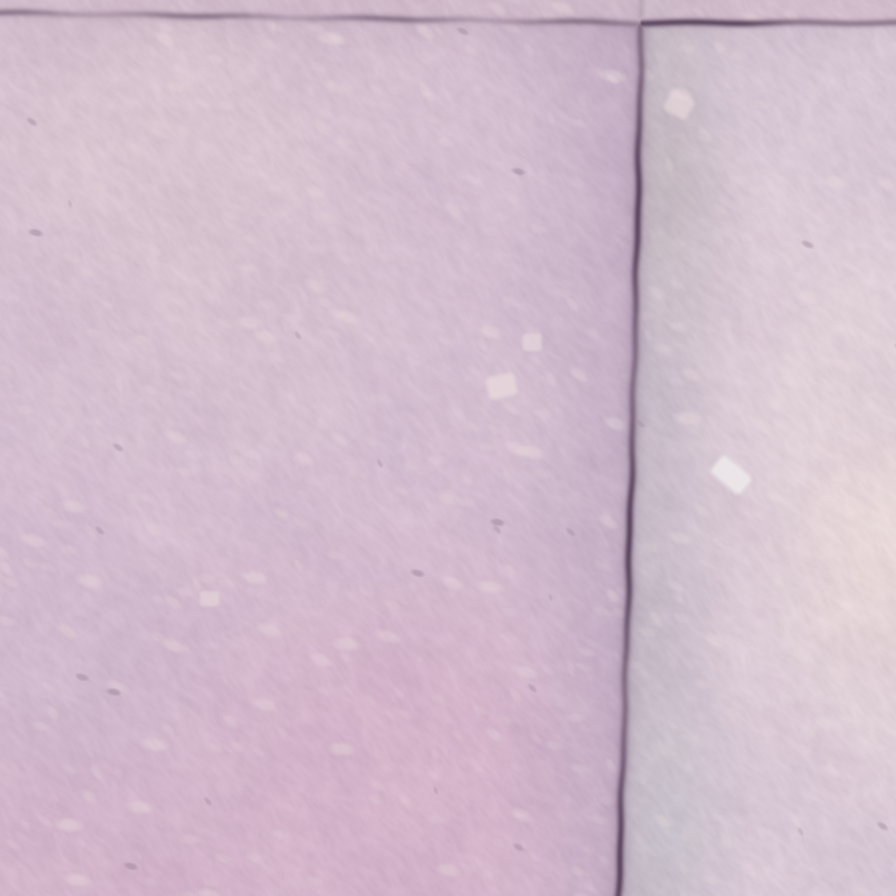
Give the GLSL for this texture, as a three.js fragment shader.

```glsl
// Pale lilac stone tiles with dark seams, diagonal grain and cream flecks.
varying vec2 vUv;

vec2 hash2(vec2 p) {
  vec3 q = fract(p.xyx * vec3(0.1031, 0.1030, 0.0973));
  q += dot(q, q.yzx + 33.33);
  return fract((q.xx + q.yz) * q.zy);
}

vec2 rotate(vec2 p, float angle) {
  float c = cos(angle), s = sin(angle);
  return vec2(c * p.x + s * p.y, c * p.y - s * p.x);
}

// Soft round patch with a value of one at its centre
float blob(vec2 p, vec2 centre, vec2 radius) {
  vec2 d = (p - centre) / radius;
  return exp(-dot(d, d));
}

// Distance to the nearest scattered point
float cellular(vec2 p) {
  vec2 cell = floor(p), f = fract(p);
  float nearest = 2.0;
  for (int y = -1; y <= 1; y++)
    for (int x = -1; x <= 1; x++) {
      vec2 o = vec2(float(x), float(y));
      nearest = min(nearest, length(o + hash2(cell + o) - f));
    }
  return nearest;
}

// Warped sine layers, each turned and finer than the last
float mottling(vec2 p) {
  float sum = 0.0, weight = 0.5;
  for (int i = 0; i < 6; i++) {
    p += 0.55 * sin(p.yx * 1.3 + float(i) * 1.7);
    sum += weight * sin(p.x) * sin(p.y + 1.2);
    p = rotate(p, 0.95) * 1.75;
    weight *= 0.68;
  }
  return sum;
}

// Small slanted flecks in some of the cells of a jittered grid
float flecks(vec2 uv, float scale, float density, float size) {
  vec2 p = uv * scale, cell = floor(p);
  float sum = 0.0;
  for (int y = -1; y <= 1; y++)
    for (int x = -1; x <= 1; x++) {
      vec2 id = cell + vec2(float(x), float(y));
      vec2 pick = hash2(id + 71.0);
      vec2 d = rotate(p - id - hash2(id), -1.3 + pick.y * 1.2);
      float r = length(d * vec2(0.6, 1.2)) / (size * (0.6 + pick.y * 0.6));
      sum += step(pick.x, density) * (1.0 - smoothstep(0.3, 1.0, r)) * (0.4 + 0.6 * pick.y);
    }
  return sum;
}

// Solid chip with a soft rim, lying at an angle
float chip(vec2 p, vec2 centre, vec2 halfSize, float angle) {
  vec2 d = abs(rotate(p - centre, angle)) - halfSize * 0.55;
  float reach = length(max(d, 0.0)) / min(halfSize.x, halfSize.y);
  return 1.0 - smoothstep(0.15, 0.85, reach);
}

float line(float d, float width) {
  return exp(-d * d / (width * width));
}

vec3 leftTile(vec2 p) {
  vec3 c = mix(vec3(0.825, 0.705, 0.79), vec3(0.83, 0.745, 0.815), smoothstep(0.0, 0.55, p.y));
  c = mix(c, vec3(0.86, 0.785, 0.82), 0.8 * blob(p, vec2(0.17, 0.85), vec2(0.2, 0.15)));
  c = mix(c, vec3(0.845, 0.765, 0.815), 0.6 * blob(p, vec2(0.25, 0.65), vec2(0.13, 0.16)));
  c = mix(c, vec3(0.80, 0.725, 0.80), 0.5 * blob(p, vec2(0.08, 0.24), vec2(0.16, 0.12)));
  c = mix(c, vec3(0.835, 0.70, 0.785), 0.6 * blob(p, vec2(0.45, 0.2), vec2(0.2, 0.14)));
  return mix(c, vec3(0.755, 0.675, 0.765), 0.8 * smoothstep(0.54, 0.72, p.x));
}

vec3 rightTile(vec2 p) {
  vec3 c = mix(vec3(0.77, 0.725, 0.775), vec3(0.845, 0.78, 0.835), smoothstep(0.70, 0.85, p.x));
  c = mix(c, vec3(0.915, 0.855, 0.85), 0.85 * blob(p, vec2(0.99, 0.38), vec2(0.14, 0.2)));
  c = mix(c, vec3(0.885, 0.825, 0.85), 0.6 * blob(p, vec2(0.93, 0.62), vec2(0.14, 0.16)));
  c = mix(c, vec3(0.765, 0.72, 0.74), 0.6 * blob(p, vec2(0.75, 0.8), vec2(0.05, 0.13)));
  return mix(c, vec3(0.785, 0.77, 0.80), 0.6 * blob(p, vec2(0.75, 0.08), vec2(0.05, 0.1)));
}

void main() {
  vec2 uv = vUv;
  vec2 along = rotate(uv, -0.85);

  // Seam positions, with a slight wobble
  float wobble = 0.0008 * sin(uv.y * 43.0) + 0.0005 * sin(uv.y * 97.0);
  float across = uv.x - (0.690 + 0.026 * uv.y + 0.010 * uv.y * (1.0 - uv.y)) - wobble;
  float ledge = mix(0.986 - 0.016 * uv.x, 0.9745, smoothstep(0.70, 0.73, uv.x));
  float rise = uv.y - ledge - 0.0008 * sin(uv.x * 51.0);
  float rightSide = smoothstep(-0.002, 0.002, across);
  float upper = smoothstep(-0.003, 0.003, rise);

  // Tile colours
  vec3 colour = mix(leftTile(uv), rightTile(uv), rightSide);
  colour = mix(colour, vec3(0.81, 0.725, 0.785), 0.75 * upper);
  colour -= 0.045 * (1.0 - upper) * exp(-abs(rise) * 45.0);

  // Cloudy mottling and slanted grain
  colour += vec3(0.016, 0.018, 0.012) * mottling(uv * 24.0);
  colour += 0.022 * (cellular(along * vec2(55.0, 130.0)) - 0.45);
  colour += 0.016 * mottling(along * vec2(70.0, 170.0));

  // Scattered flecks and pits
  vec3 cream = vec3(0.91, 0.85, 0.86);
  float pale = flecks(uv, 24.0, 0.20, 0.24) + 0.5 * flecks(uv + 3.7, 48.0, 0.22, 0.35);
  colour = mix(colour, cream, min(0.45 * pale, 0.6));
  colour = mix(colour, vec3(0.60, 0.50, 0.59), 0.5 * min(flecks(uv + 8.3, 28.0, 0.035, 0.16), 1.0));

  // Larger chips
  colour = mix(colour, vec3(0.93, 0.91, 0.92), 0.9 * chip(uv, vec2(0.816, 0.470), vec2(0.028, 0.012), -0.7));
  colour = mix(colour, cream, 0.8 * chip(uv, vec2(0.560, 0.569), vec2(0.018, 0.012), 0.2));
  colour = mix(colour, cream, 0.65 * chip(uv, vec2(0.594, 0.618), vec2(0.011, 0.009), 0.0));
  colour = mix(colour, cream, 0.65 * chip(uv, vec2(0.758, 0.883), vec2(0.015, 0.012), -0.5));
  colour = mix(colour, cream, 0.55 * chip(uv, vec2(0.234, 0.332), vec2(0.012, 0.008), 0.0));

  // Dark seams with uneven strength
  float below = 1.0 - upper;
  float depth = 0.72 + 0.22 * sin(uv.y * 17.0 + 1.0);
  float upright = line(across, 0.0042) * depth * mix(0.25, 1.0, below);
  float strength = mix(0.35 + 0.15 * sin(uv.x * 29.0 + 1.5), 0.9 - 0.4 * smoothstep(0.82, 0.90, uv.x), rightSide);
  float level = line(rise, 0.0042) * strength;
  colour = mix(colour, vec3(0.62, 0.53, 0.63), 0.35 * line(across, 0.011) * below);
  colour = mix(colour, vec3(0.35, 0.26, 0.36), max(upright, level));

  gl_FragColor = vec4(colour, 1.0);
}
```
